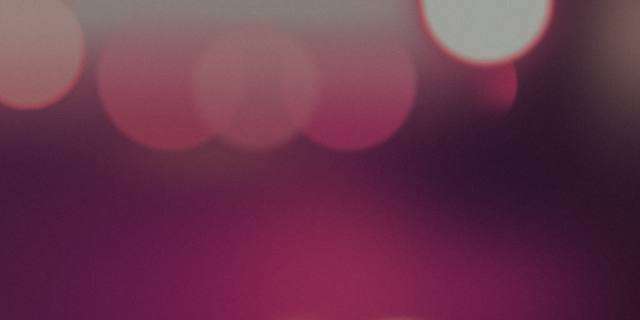
Reproduce this background procedurally as a WebGL 2 fragment shader.

```glsl
#version 300 es
precision highp float;
// Soft bokeh backdrop: a plum ground with a grey-rose haze above and magenta
// light below, overlaid by blurred translucent discs and one bright lamp.
// Glows are elliptical gaussians, discs are distance functions, grain is a hash.

#define PLUM    vec3(0.25, 0.10, 0.22)
#define NIGHT   vec3(0.15, 0.07, 0.14)
#define ROSE    vec3(0.48, 0.28, 0.33)
#define ASH     vec3(0.53, 0.49, 0.475)
#define MAGENTA vec3(0.46, 0.11, 0.31)
#define CRIMSON vec3(0.58, 0.17, 0.31)
#define BLUSH   vec3(0.60, 0.39, 0.42)
#define UMBER   vec3(0.47, 0.36, 0.34)
#define LAMP    vec3(0.62, 0.63, 0.60)
#define GRAIN   0.018

uniform vec2 u_resolution;
out vec4 fragColor;

float hash(vec2 p) {
    vec3 q = fract(p.xyx * 0.1031);
    q += dot(q, q.yzx + 33.33);
    return fract((q.x + q.y) * q.z);
}

// Elliptical gaussian, 1 at its centre
float glow(vec2 p, vec2 centre, vec2 radii) {
    vec2 q = (p - centre) / radii;
    return exp(-dot(q, q));
}

// Signed distance to a circle
float circle(vec2 p, vec2 centre, float radius) {
    return length(p - centre) - radius;
}

// Disc coverage with a blurred edge
float disc(float d, float blur) {
    return 1.0 - smoothstep(-blur, blur, d);
}

// Plum ground, haze and the lights without a hard outline
vec3 backdrop(vec2 p) {
    vec3 col = mix(PLUM, NIGHT, smoothstep(1.0, 1.95, p.x));

    // Haze thickens upward and ends toward the right
    float haze = smoothstep(0.44, 0.85, p.y);
    haze *= 1.0 - smoothstep(1.25, 1.85, p.x - 0.15 * (p.y - 0.7));
    col = mix(col, mix(ROSE, ASH, smoothstep(0.72, 1.0, p.y)), haze);

    // Magenta light rising from below
    col = mix(col, MAGENTA, glow(p, vec2(0.90, 0.05), vec2(0.75, 0.40)));
    col = mix(col, MAGENTA, 0.7 * glow(p, vec2(1.50, 0.08), vec2(0.30, 0.20)));
    col = mix(col, CRIMSON, 0.85 * glow(p, vec2(1.06, 0.09), vec2(0.32, 0.33)));

    // Dark hollow and brown reflections
    col = mix(col, vec3(0.17, 0.08, 0.17), 0.75 * glow(p, vec2(1.57, 0.47), vec2(0.36, 0.22)));
    col = mix(col, NIGHT, 0.5 * glow(p, vec2(1.80, 0.68), vec2(0.14, 0.25)));
    col = mix(col, vec3(0.46, 0.25, 0.27), 0.6 * glow(p, vec2(0.65, 0.52), vec2(0.30, 0.11)));
    col = mix(col, UMBER, 0.95 * glow(p, vec2(2.02, 0.92), vec2(0.22, 0.31)));

    // Warm tips of lights at the lower border
    float tips = glow(p, vec2(1.25, -0.01), vec2(0.07, 0.018));
    tips += 0.4 * glow(p, vec2(0.93, -0.01), vec2(0.08, 0.025));
    return mix(col, vec3(0.65, 0.36, 0.32), 0.75 * tips);
}

// Translucent disc: saturated below, dissolving into the haze above
vec3 pinkDisc(vec3 col, vec2 p, vec2 centre, float radius, vec3 low, float opacity) {
    float rise = (p.y - centre.y) / radius;
    vec3 tint = mix(low, BLUSH, smoothstep(-0.9, 0.7, rise));
    float fade = 1.0 - smoothstep(0.0, 1.05, rise);
    return mix(col, tint, opacity * fade * disc(circle(p, centre, radius), 0.016));
}

void main() {
    vec2 p = gl_FragCoord.xy / u_resolution * vec2(2.0, 1.0);
    vec3 col = backdrop(p);

    // Row of three overlapping pink discs
    col = pinkDisc(col, p, vec2(0.535, 0.760), 0.230, vec3(0.55, 0.22, 0.31), 0.85);
    col = pinkDisc(col, p, vec2(1.090, 0.740), 0.210, vec3(0.55, 0.18, 0.32), 0.90);
    float middle = disc(circle(p, vec2(0.80, 0.73), 0.195), 0.028);
    vec3 middleTint = mix(vec3(0.57, 0.27, 0.34), vec3(0.59, 0.42, 0.43), smoothstep(0.53, 0.88, p.y));
    col = mix(col, middleTint, 0.8 * middle);

    // Pale pair at the left border, with a thin red rim on the larger one
    float upper = circle(p, vec2(0.09, 1.04), 0.155);
    col = mix(col, vec3(0.57, 0.45, 0.44), 0.7 * disc(upper, 0.012));
    float left = circle(p, vec2(0.085, 0.842), 0.184);
    vec3 leftTint = mix(vec3(0.60, 0.38, 0.39), vec3(0.60, 0.50, 0.48), smoothstep(0.66, 0.95, p.y));
    float leftRim = smoothstep(-0.028, 0.0, left) * (1.0 - smoothstep(0.75, 0.95, p.y));
    leftTint = mix(leftTint, vec3(0.62, 0.22, 0.29), 0.7 * leftRim);
    col = mix(col, leftTint, 0.92 * disc(left, 0.009));

    // Crescent under the lamp, visible only at its right edge
    float crescent = disc(circle(p, vec2(1.45, 0.74), 0.166), 0.008);
    crescent *= smoothstep(1.44, 1.60, p.x) * smoothstep(0.62, 0.73, p.y);
    col = mix(col, vec3(0.58, 0.18, 0.30), 0.85 * crescent);

    // Bright lamp: outer halo, red rim, pale core
    float lamp = circle(p, vec2(1.518, 1.005), 0.213);
    col = mix(col, vec3(0.52, 0.20, 0.29), 0.55 * exp(-max(lamp, 0.0) / 0.045));
    vec3 lampTint = mix(LAMP, vec3(0.64, 0.30, 0.34), smoothstep(-0.035, 0.004, lamp));
    col = mix(col, lampTint, disc(lamp, 0.012));

    // Film grain on a grid tied to the canvas
    col += GRAIN * (hash(floor(p * 256.0)) - 0.5);
    fragColor = vec4(col, 1.0);
}
```
